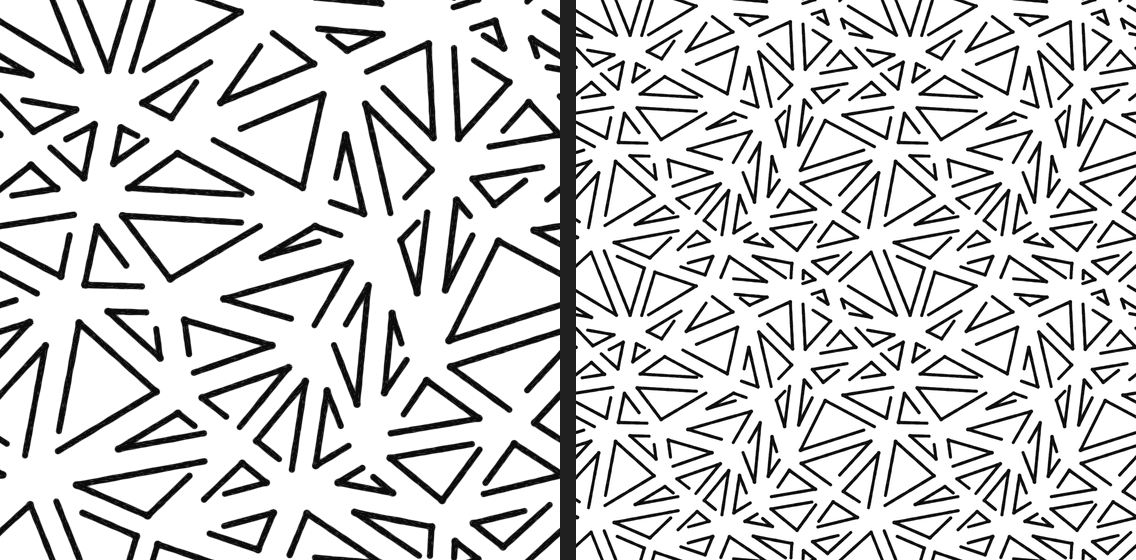
Left: one tile. Right: repeated 2 by 2.
This pattern is drawn by a WebGL 2 fragment shader. Its source:

```glsl
#version 300 es
precision highp float;

#define CELLS 25            // quads per tile, equal to 4*4 + 3*3
#define JITTER 0.78         // spread of the lattice points, in cells
#define INSET 0.024         // distance of a triangle from its cell border
#define MIN_SCALE 0.36      // smallest share of the cell kept by a triangle
#define GAP 0.044           // opening left at one corner
#define PEN_RADIUS 0.0054
#define CORNER_FILL 0.004
#define EDGE_SOFTNESS 0.0015
#define SEED 7

uniform vec2 u_resolution;
out vec4 fragColor;

const vec3 PAPER = vec3(1.0);
const vec3 INK = vec3(0.042);
const vec3 WORN_INK = vec3(0.175);

// Lattice turned against the canvas; its periods (4,3) and (-3,4) are the tile sides
const mat2 TO_LATTICE = mat2(4.0, 3.0, -3.0, 4.0);
const mat2 TO_CANVAS = mat2(4.0, -3.0, 3.0, 4.0) / float(CELLS);

vec2 hash2(ivec2 n) {
    const uint MUL = 1664525u;
    uvec2 v = uvec2(n) * MUL + 1013904223u;
    v.x += v.y * MUL;
    v.y += v.x * MUL;
    v ^= v >> 16u;
    v.x += v.y * MUL;
    v.y += v.x * MUL;
    v ^= v >> 16u;
    return vec2(v >> 8u) / 16777216.0;
}

float cornerSlope(ivec2 cell, vec2 offset) {
    float angle = 6.2832 * hash2(cell).x;
    return dot(vec2(cos(angle), sin(angle)), offset);
}

float gradientNoise(vec2 p) {
    ivec2 i = ivec2(floor(p));
    vec2 f = fract(p);
    vec2 w = f * f * f * (f * (f * 6.0 - 15.0) + 10.0);
    ivec2 e = ivec2(1, 0);
    float low = mix(cornerSlope(i, f), cornerSlope(i + e.xy, f - vec2(1, 0)), w.x);
    float high = mix(cornerSlope(i + e.yx, f - vec2(0, 1)), cornerSlope(i + 1, f - 1.0), w.x);
    return mix(low, high, w.y);
}

float cross2(vec2 a, vec2 b) { return a.x * b.y - a.y * b.x; }

// Index of a lattice point, equal for points one tile apart
int wrapId(ivec2 cell) { return (4 * cell.x + 3 * cell.y + 4 * CELLS) % CELLS; }

vec2 latticePoint(ivec2 cell) {
    vec2 offset = JITTER * (hash2(ivec2(wrapId(cell), SEED)) - 0.5);
    return TO_CANVAS * (vec2(cell) + offset);
}

// Distance, position along and position across a stroke
vec3 stroke(vec2 p, vec2 a, vec2 b) {
    float len = length(b - a);
    vec2 dir = (b - a) / len;
    float along = dot(p - a, dir);
    float across = cross2(dir, p - a);
    return vec3(length(vec2(along - clamp(along, 0.0, len), across)), along, across);
}

vec3 joinStrokes(vec3 s, vec3 t) {
    float h = max(CORNER_FILL - abs(s.x - t.x), 0.0);
    vec3 nearest = s.x < t.x ? s : t;
    nearest.x -= h * h / (4.0 * CORNER_FILL);
    return nearest;
}

// Moves the end of a leg away from the open corner
vec2 shorten(vec2 corner, vec2 other, float amount) {
    float len = distance(corner, other);
    return mix(corner, other, min(amount / len, 0.36));
}

// Triangle inset in its cell, open at corner a
vec4 openTriangle(vec2 p, vec2 a, vec2 b, vec2 c, int id) {
    vec2 shape = hash2(ivec2(id, SEED + 1));
    vec2 opening = hash2(ivec2(id, SEED + 2));
    if (shape.x < 0.33) { vec2 t = a; a = b; b = c; c = t; }
    else if (shape.x < 0.66) { vec2 t = a; a = c; c = b; b = t; }

    vec3 sides = vec3(distance(b, c), distance(c, a), distance(a, b));
    float perimeter = sides.x + sides.y + sides.z;
    vec2 center = (sides.x * a + sides.y * b + sides.z * c) / perimeter;
    float inradius = abs(cross2(b - a, c - a)) / perimeter;
    float scale = max(1.0 - INSET * mix(0.8, 1.2, shape.y) / inradius, MIN_SCALE);
    a = mix(center, a, scale);
    b = mix(center, b, scale);
    c = mix(center, c, scale);

    float gap = GAP * mix(0.8, 1.2, opening.x);
    float share = smoothstep(0.3, 0.7, opening.y);
    vec3 s = stroke(p, shorten(a, b, gap * share), b);
    s = joinStrokes(s, stroke(p, b, c));
    s = joinStrokes(s, stroke(p, c, shorten(a, c, gap * (1.0 - share))));
    return vec4(s, float(id));
}

vec4 nearer(vec4 s, vec4 t) { return s.x < t.x ? s : t; }

void main() {
    vec2 uv = gl_FragCoord.xy / u_resolution;
    ivec2 home = ivec2(floor(TO_LATTICE * uv));

    // Each jittered quad is split along the diagonal that keeps both halves large
    vec4 line = vec4(1.0, 0.0, 0.0, 0.0);
    for (int y = -1; y <= 1; y++)
    for (int x = -1; x <= 1; x++) {
        ivec2 cell = home + ivec2(x, y);
        vec2 a = latticePoint(cell), b = latticePoint(cell + ivec2(1, 0));
        vec2 c = latticePoint(cell + 1), d = latticePoint(cell + ivec2(0, 1));
        float splitAC = min(cross2(b - a, c - a), cross2(c - a, d - a));
        float splitBD = min(cross2(b - a, d - a), cross2(c - b, d - b));
        if (splitBD > splitAC) { vec2 t = a; a = b; b = c; c = d; d = t; }
        int id = 2 * wrapId(cell);
        line = nearer(line, openTriangle(uv, a, b, c, id));
        line = nearer(line, openTriangle(uv, a, c, d, id + 1));
    }

    // Uneven pen pressure and fine streaks along the stroke
    float row = line.w * 17.3;
    float radius = PEN_RADIUS * (1.0 + 0.16 * gradientNoise(vec2(line.y * 45.0, row)));
    float streak = gradientNoise(vec2(line.y * 110.0, line.z * 450.0 + line.y * 40.0 + row));
    vec3 ink = mix(INK, WORN_INK, smoothstep(0.08, 0.42, streak));

    float soft = max(EDGE_SOFTNESS, 0.75 / u_resolution.y);
    float coverage = 1.0 - smoothstep(-soft, soft, line.x - radius);
    fragColor = vec4(mix(PAPER, ink, coverage), 1.0);
}
```
